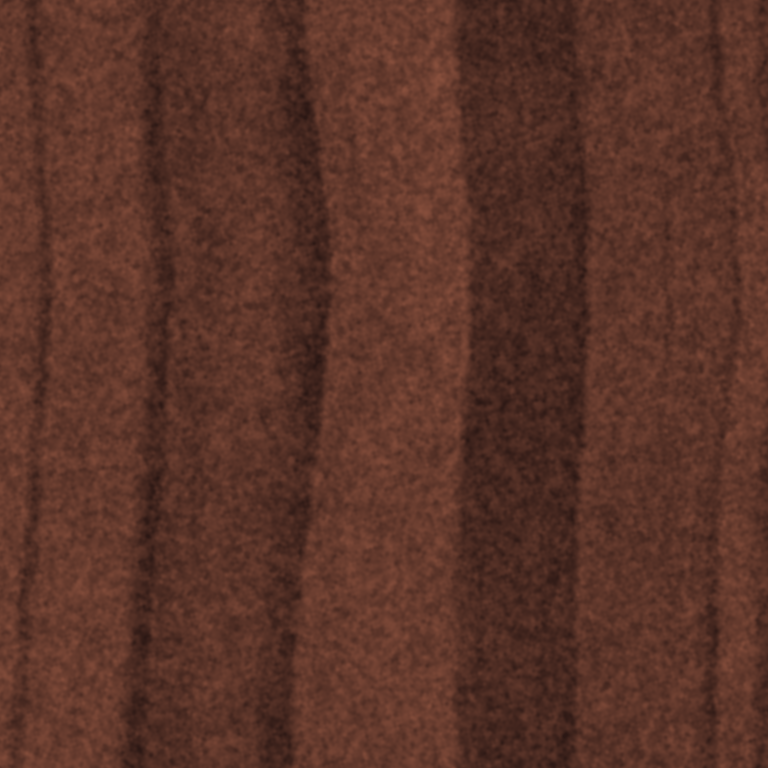
A Shadertoy shader for this texture:

```glsl
// Dark reddish-brown wood with upright growth bands that bow gently sideways.
// Each band has a soft left flank and a crisper right edge; noise bends the
// bands, varies their depth and covers the surface with a fine soft grain.

const vec3 DARK_WOOD = vec3(0.25, 0.14, 0.113);
const vec3 LIGHT_WOOD = vec3(0.45, 0.26, 0.20);
const float BASE_TONE = 0.73;
const float EDGE_SOFTNESS = 0.007;
const int BAND_COUNT = 11;

// Left side, right side, left softness, depth (negative depth brightens)
const vec4 BANDS[BAND_COUNT] = vec4[BAND_COUNT](
    vec4(0.034, 0.050, 0.008, 0.46),
    vec4(0.180, 0.207, 0.014, 0.45),
    vec4(0.190, 0.265, 0.020, 0.16),
    vec4(0.200, 0.399, 0.020, 0.15),
    vec4(0.358, 0.399, 0.035, 0.50),
    vec4(0.520, 0.594, 0.100, -0.13),
    vec4(0.594, 0.750, 0.009, 0.51),
    vec4(0.730, 0.750, 0.016, 0.22),
    vec4(0.750, 0.930, 0.012, 0.17),
    vec4(0.917, 0.933, 0.008, 0.38),
    vec4(0.980, 1.200, 0.010, 0.40));

float hash(vec2 p) {
    vec3 q = fract(vec3(p.xyx) * 0.1031);
    q += dot(q, q.yzx + 33.33);
    return fract((q.x + q.y) * q.z);
}

// Smooth value noise centred on zero
float noise(vec2 p) {
    vec2 cell = floor(p);
    vec2 f = fract(p);
    f = f * f * (3.0 - 2.0 * f);
    float low = mix(hash(cell), hash(cell + vec2(1, 0)), f.x);
    float high = mix(hash(cell + vec2(0, 1)), hash(cell + vec2(1, 1)), f.x);
    return mix(low, high, f.y) - 0.5;
}

vec2 rotate(vec2 p, float angle) {
    float c = cos(angle), s = sin(angle);
    return vec2(c * p.x - s * p.y, s * p.x + c * p.y);
}

// Sideways position across the bands after bow, tilt and wobble
float bendAcross(vec2 p) {
    float bulge = exp(-pow((p.y - 0.63) / 0.22, 2.0));
    float bow = 0.023 + 0.010 * cos(11.4 * (p.x - 0.41));
    float tilt = 0.02 * smoothstep(0.4, 0.0, p.y) * smoothstep(0.6, 0.4, p.x);
    float wobble = 0.006 * noise(p * vec2(7.0, 9.0) + 20.0)
                 + 0.005 * noise(p * vec2(20.0, 40.0) + 50.0);
    return p.x - bow * bulge + tilt + wobble;
}

float bandMask(float x, vec4 band) {
    float rise = smoothstep(band.x - band.z, band.x + band.z, x);
    float fall = smoothstep(band.y - EDGE_SOFTNESS, band.y + EDGE_SOFTNESS, x);
    return rise * (1.0 - fall);
}

float bandShade(float x, float y) {
    float shade = 0.0;
    for (int i = 0; i < BAND_COUNT; i++) {
        float vary = 1.0 + 0.35 * noise(vec2(float(i) * 7.3, y * 6.0));
        shade += BANDS[i].w * vary * bandMask(x, BANDS[i]);
    }
    return shade;
}

// Thin dark vein, present only around the middle of the bow
float vein(float x, float y, float centre) {
    float reach = smoothstep(0.45, 0.55, y) * smoothstep(0.80, 0.70, y);
    return reach * exp(-pow((x - centre) / 0.007, 2.0));
}

// Fine grain from turned layers, so no grid direction shows
float fineGrain(vec2 p) {
    return 0.24 * noise(rotate(p, 0.9) * 75.0 + 40.0)
         + 0.48 * noise(rotate(p, 0.5) * 120.0)
         + 0.42 * noise(rotate(p, 1.2) * 180.0 + 80.0)
         + 0.26 * noise(rotate(p, 2.1) * 235.0 + 160.0);
}

// Broad patches and faint upright streaks
float slowMottle(vec2 p, float x) {
    return 0.12 * noise(p * vec2(9.0, 6.0) + 11.0)
         + 0.12 * noise(p * 30.0 + 33.0)
         + 0.14 * noise(vec2(x * 75.0, p.y * 5.0));
}

void mainImage(out vec4 fragColor, in vec2 fragCoord) {
    vec2 p = fragCoord / iResolution.xy;
    float x = bendAcross(p);

    float tone = BASE_TONE - bandShade(x, p.y);
    tone -= 0.25 * vein(x, p.y, 0.842);
    tone += slowMottle(p, x) + fineGrain(p);

    vec3 wood = mix(DARK_WOOD, LIGHT_WOOD, clamp(tone, -0.4, 1.4));
    fragColor = vec4(wood, 1.0);
}
```
